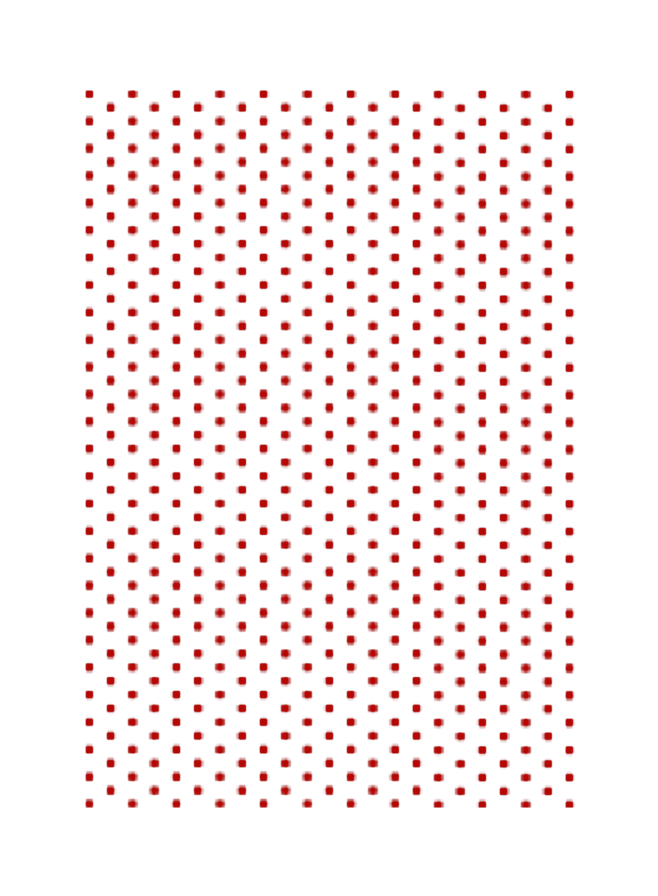
Give the GLSL for this pattern, as a WebGL 1 fragment shader.

```glsl
precision highp float;
// Staggered red dots on a white sheet, softened by a coarse print raster that beats with the dot spacing.

#define RASTER vec2(189.3, 258.3)   // raster cells across and down the canvas
#define FIRST_DOT vec2(0.1351, 0.1046) // centre of the top left dot, from the top left
#define LAST_DOT vec2(22.0, 52.0)   // index of the last column and half row
#define PITCH vec2(6.2857, 3.938)   // column and half-row spacing in raster cells
#define PHASE vec2(0.714, 0.683)    // raster cell centres relative to the first dot
#define DOT_SIZE 2.3                // dot side in raster cells
#define TRIM vec4(1.0, 1.0, 1.6, 1.0) // sheet beyond the outer dots: left, top, right, bottom
#define SLIP vec2(15.5, 0.22)       // columns past x sit lower by y raster cells
#define RED vec3(0.71, 0.03, 0.02)
#define FRINGE vec3(0.50, 0.03, 0.03)
#define PAPER vec3(1.0)

uniform vec2 u_resolution;

// Share of a raster cell covered by the dot, per axis
vec2 cellCover(vec2 offset) {
  return clamp(0.5 + 0.5 * DOT_SIZE - abs(offset), 0.0, 1.0);
}

// Cell coverage blended smoothly between neighbouring raster cells
float rasterDot(vec2 p, vec2 centre) {
  vec2 cell = floor(p - PHASE) + PHASE;
  vec2 blend = smoothstep(0.0, 1.0, p - cell);
  vec2 cover = mix(cellCover(cell - centre), cellCover(cell + 1.0 - centre), blend);
  return cover.x * cover.y;
}

// Centre of the nearest dot; odd columns are shifted by half a row
vec2 nearestDot(vec2 p) {
  float column = floor(p.x / PITCH.x + 0.5);
  float parity = mod(column, 2.0);
  float slip = step(SLIP.x, column) * SLIP.y;
  float halfRow = parity + 2.0 * floor(((p.y - slip) / PITCH.y - parity) * 0.5 + 0.5);
  return vec2(column, halfRow) * PITCH + vec2(0.0, slip);
}

// Soft-edged rectangle that trims the outer dots
float sheetMask(vec2 p) {
  vec2 low = smoothstep(-0.25, 0.25, p + TRIM.xy);
  vec2 high = smoothstep(-0.25, 0.25, LAST_DOT * PITCH + TRIM.zw - p);
  return low.x * low.y * high.x * high.y;
}

void main() {
  vec2 uv = gl_FragCoord.xy / u_resolution;
  vec2 p = (vec2(uv.x, 1.0 - uv.y) - FIRST_DOT) * RASTER;

  float ink = smoothstep(0.06, 0.86, rasterDot(p, nearestDot(p))) * sheetMask(p);

  // Thin ink at the rim is duller than the core
  vec3 color = mix(PAPER, mix(FRINGE, RED, ink), ink);
  gl_FragColor = vec4(color, 1.0);
}
```
